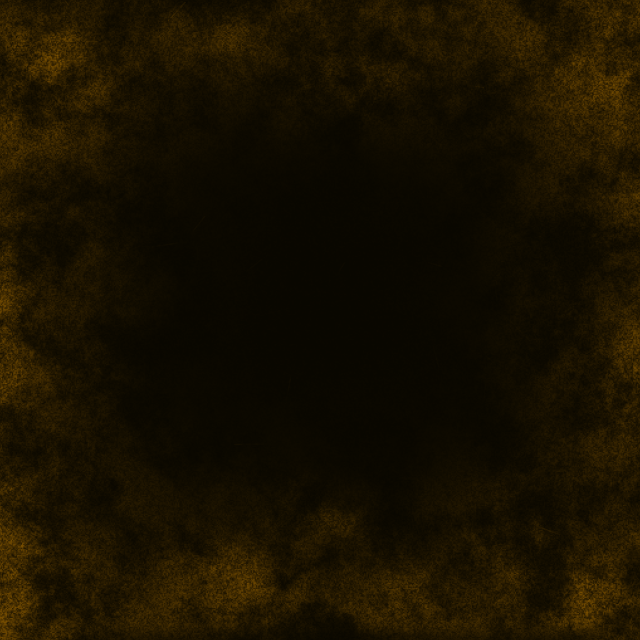
A Shadertoy shader for this background:

```glsl
float hash(vec2 p) {
    vec3 q = fract(p.xyx * 0.1031);
    q += dot(q, q.yzx + 33.33);
    return fract((q.x + q.y) * q.z);
}

float noise(vec2 p) {
    vec2 cell = floor(p), f = fract(p);
    f = f * f * (3.0 - 2.0 * f);
    return mix(mix(hash(cell), hash(cell + vec2(1, 0)), f.x),
               mix(hash(cell + vec2(0, 1)), hash(cell + vec2(1, 1)), f.x), f.y);
}

float fbm(vec2 p) {
    float sum = 0.0, weight = 0.37;
    for (int i = 0; i < 6; i++) {
        sum += weight * noise(p);
        p = mat2(1.6, 1.2, -1.2, 1.6) * p + 17.3;
        weight *= 0.68;
    }
    return sum;
}

float glow(vec2 p, vec2 center, vec2 radius) {
    vec2 d = (p - center) / radius;
    return exp(-dot(d, d));
}

float segment(vec2 p, vec2 a, vec2 b) {
    vec2 pa = p - a, ba = b - a;
    return length(pa - ba * clamp(dot(pa, ba) / dot(ba, ba), 0.0, 1.0));
}

// Lit patches around the border
float patches(vec2 p) {
    float light = 0.0;
    light += 0.65 * glow(p, vec2(0.07, 0.88), vec2(0.09, 0.08));
    light += 0.65 * glow(p, vec2(0.95, 0.91), vec2(0.11, 0.09));
    light += 0.45 * glow(p, vec2(0.57, 0.88), vec2(0.08, 0.05));
    light += 0.30 * glow(p, vec2(0.37, 0.94), vec2(0.06, 0.04));
    light += 0.50 * glow(p, vec2(0.00, 0.55), vec2(0.04, 0.07));
    light += 0.50 * glow(p, vec2(0.00, 0.41), vec2(0.05, 0.07));
    light += 0.75 * glow(p, vec2(0.03, 0.08), vec2(0.08, 0.09));
    light += 0.45 * glow(p, vec2(0.00, 0.22), vec2(0.06, 0.06));
    light += 0.55 * glow(p, vec2(0.38, 0.10), vec2(0.11, 0.045));
    light += 0.50 * glow(p, vec2(0.51, 0.19), vec2(0.05, 0.03));
    light += 0.60 * glow(p, vec2(0.92, 0.06), vec2(0.09, 0.05));
    light += 0.35 * glow(p, vec2(0.82, 0.13), vec2(0.08, 0.05));
    light += 0.40 * glow(p, vec2(0.64, 0.07), vec2(0.06, 0.04));
    light += 0.60 * glow(p, vec2(0.99, 0.41), vec2(0.06, 0.07));
    light += 0.40 * glow(p, vec2(1.00, 0.70), vec2(0.05, 0.07));
    return light;
}

// Short faint scattered scratches
float scratches(vec2 p) {
    float light = 0.0;
    for (int i = 0; i < 40; i++) {
        float id = float(i);
        vec2 start = vec2(hash(vec2(id, 3.1)), hash(vec2(id, 8.7)));
        float angle = 6.2832 * hash(vec2(id, 14.3));
        float span = 0.01 + 0.04 * hash(vec2(id, 21.9));
        float d = segment(p, start, start + span * vec2(cos(angle), sin(angle)));
        light += (1.0 - smoothstep(0.0003, 0.0018, d)) * hash(vec2(id, 30.5));
    }
    return light * noise(p * 160.0);
}

void mainImage(out vec4 fragColor, in vec2 fragCoord) {
    vec2 uv = fragCoord / iResolution.xy;

    // Rounded dark middle with ragged borders
    vec2 warp = vec2(fbm(uv * 9.0 + 40.0), fbm(uv * 9.0 + 70.0)) - 0.5;
    vec2 p = uv + 0.07 * warp;
    vec2 q = abs(p - vec2(0.51, 0.52)) * 2.0;
    float border = pow(pow(q.x, 3.5) + pow(q.y, 3.5), 1.0 / 3.5);
    float edge = smoothstep(0.42, 1.1, border);

    // Cloudy stains
    float cloud = 0.25 + 1.4 * smoothstep(0.26, 0.76, fbm(uv * 13.0 + 5.0));
    float light = (0.21 * edge + 0.33 * patches(p)) * cloud;

    // Darker strips at the bottom and upper left rims
    float lower = smoothstep(0.1, 0.2, uv.x) * smoothstep(0.98, 0.9, uv.x);
    light *= 1.0 - 0.6 * lower * smoothstep(0.03, 0.0, uv.y);
    light *= 1.0 - 0.4 * glow(uv, vec2(0.18, 1.0), vec2(0.13, 0.05));

    // Fine grain and wear
    float grain = 0.7 * noise(uv * 509.0) + 0.3 * noise(uv * 230.0 + 9.0);
    float fibre = noise(uv * vec2(150.0, 90.0) + 30.0 * warp);
    light *= 0.1 + 1.4 * grain + 0.4 * fibre;
    light += scratches(uv) * (0.06 + 0.25 * edge);
    light += 0.035 * (grain - 0.5) + 0.035 * cloud * smoothstep(0.1, 0.7, border);

    vec3 shadow = vec3(0.036, 0.027, 0.0);
    vec3 amber = vec3(0.46, 0.30, 0.0);
    fragColor = vec4(mix(shadow, amber, clamp(light, 0.0, 1.0)), 1.0);
}
```
